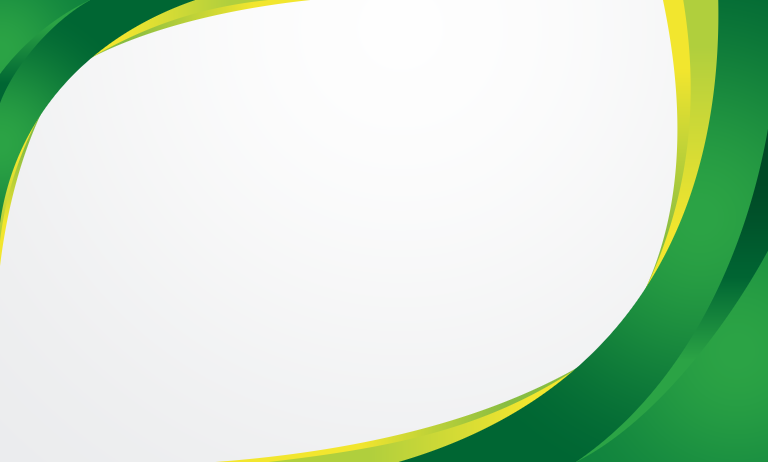
A WebGL 2 fragment shader for this background:

```glsl
#version 300 es
precision highp float;
// Pale stage framed by sweeping green and yellow ribbons in two opposite corners.
// Every ribbon edge is a cubic Bezier that falls steadily in y; each one is solved
// for the pixel's height and the area to one side of it is painted over the last.

uniform vec2 u_resolution;
out vec4 fragColor;

#define ASPECT 1.667
#define YELLOW vec3(0.95, 0.90, 0.18)
#define LIME   vec3(0.69, 0.81, 0.24)
#define LEAF   vec3(0.53, 0.74, 0.26)
#define BRIGHT vec3(0.17, 0.64, 0.27)
#define MID    vec3(0.06, 0.51, 0.24)
#define DARK   vec3(0.00, 0.40, 0.20)
#define DEEP   vec3(0.00, 0.29, 0.15)
#define RIGHT  1.0
#define LEFT  -1.0

vec2 bezier(vec2 a, vec2 b, vec2 c, vec2 d, float t) {
    float s = 1.0 - t;
    return s * s * s * a + 3.0 * s * t * (s * b + t * c) + t * t * t * d;
}

// Smooth coverage of the area on one side of a curve, within its height range.
float cover(vec2 p, float side, vec2 a, vec2 b, vec2 c, vec2 d) {
    if (p.y > a.y || p.y < d.y) return 0.0;
    float lo = 0.0, hi = 1.0;
    for (int i = 0; i < 16; i++) {
        float m = 0.5 * (lo + hi);
        if (bezier(a, b, c, d, m).y > p.y) lo = m; else hi = m;
    }
    float t = 0.5 * (lo + hi), s = 1.0 - t;
    vec2 tangent = s * s * (b - a) + 2.0 * s * t * (c - b) + t * t * (d - c);
    float across = abs(tangent.y) / max(length(tangent), 1e-5);
    float dist = side * (p.x - bezier(a, b, c, d, t).x) * across;
    return clamp(dist * u_resolution.y + 0.5, 0.0, 1.0);
}

vec3 glow(vec2 p, vec2 centre, float radius, vec3 rim) {
    return mix(BRIGHT, rim, smoothstep(0.0, radius, distance(p, centre)));
}

vec3 blend(vec3 from, vec3 to, float start, float end, float v) {
    return mix(from, to, clamp((v - start) / (end - start), 0.0, 1.0));
}

void main() {
    vec2 p = gl_FragCoord.xy / u_resolution * vec2(ASPECT, 1.0);

    // Pale stage, lit from the top middle
    float shade = smoothstep(0.0, 1.4, distance(p, vec2(0.87, 0.94)));
    vec3 col = mix(vec3(0.995), vec3(0.920, 0.924, 0.930), shade);

    // Upper right crescent: inner, then outer ribbon
    col = mix(col, blend(LEAF, YELLOW, 0.48, 0.85, p.y), cover(p, RIGHT,
        vec2(1.439, 1.0), vec2(1.487, 0.772), vec2(1.489, 0.533), vec2(1.380, 0.333)));
    col = mix(col, blend(YELLOW, LIME, 0.50, 0.90, p.y), cover(p, RIGHT,
        vec2(1.483, 1.0), vec2(1.517, 0.793), vec2(1.504, 0.565), vec2(1.380, 0.333)));

    // Bottom crescent
    col = mix(col, blend(YELLOW, LEAF, 0.78, 1.10, p.x), cover(p, RIGHT,
        vec2(1.265, 0.211), vec2(1.043, 0.083), vec2(0.761, 0.022), vec2(0.467, 0.0)));
    col = mix(col, blend(LIME, YELLOW, 0.80, 1.15, p.x), cover(p, RIGHT,
        vec2(1.265, 0.211), vec2(1.065, 0.076), vec2(0.870, 0.033), vec2(0.583, 0.0)));

    // Lower right greens: broad band, dark strip, bright corner
    col = mix(col, glow(p, vec2(1.52, 0.53), 0.62, DARK), cover(p, RIGHT,
        vec2(1.559, 1.0), vec2(1.567, 0.609), vec2(1.424, 0.163), vec2(0.865, 0.0)));
    vec3 strip = mix(blend(BRIGHT, DARK, 0.22, 0.40, p.y), DEEP, smoothstep(0.36, 0.62, p.y));
    col = mix(col, strip, cover(p, RIGHT,
        vec2(1.685, 0.870), vec2(1.663, 0.543), vec2(1.522, 0.185), vec2(1.250, 0.0)));
    col = mix(col, glow(p, vec2(1.60, 0.24), 0.45, MID), cover(p, RIGHT,
        vec2(1.678, 0.478), vec2(1.587, 0.304), vec2(1.424, 0.087), vec2(1.250, 0.0)));

    // Top crescent
    col = mix(col, blend(LEAF, YELLOW, 0.28, 0.55, p.x), cover(p, LEFT,
        vec2(0.674, 1.0), vec2(0.467, 0.978), vec2(0.304, 0.930), vec2(0.196, 0.874)));
    col = mix(col, blend(YELLOW, LIME, 0.26, 0.50, p.x), cover(p, LEFT,
        vec2(0.583, 1.0), vec2(0.413, 0.983), vec2(0.293, 0.930), vec2(0.196, 0.874)));

    // Left crescent
    col = mix(col, blend(YELLOW, LEAF, 0.52, 0.68, p.y), cover(p, LEFT,
        vec2(0.098, 0.772), vec2(0.054, 0.685), vec2(0.017, 0.565), vec2(0.0, 0.424)));
    col = mix(col, blend(LIME, YELLOW, 0.50, 0.66, p.y), cover(p, LEFT,
        vec2(0.098, 0.772), vec2(0.048, 0.685), vec2(0.013, 0.587), vec2(0.0, 0.478)));

    // Upper left greens
    col = mix(col, glow(p, vec2(0.0, 0.69), 0.32, DARK), cover(p, LEFT,
        vec2(0.424, 1.0), vec2(0.196, 0.922), vec2(0.033, 0.750), vec2(0.0, 0.517)));
    col = mix(col, blend(DARK, BRIGHT, 0.82, 0.95, p.y), cover(p, LEFT,
        vec2(0.196, 1.0), vec2(0.109, 0.952), vec2(0.022, 0.848), vec2(-0.004, 0.765)));
    col = mix(col, glow(p, vec2(0.0, 0.89), 0.24, MID), cover(p, LEFT,
        vec2(0.196, 1.0), vec2(0.120, 0.965), vec2(0.043, 0.902), vec2(-0.007, 0.830)));

    fragColor = vec4(col, 1.0);
}
```
